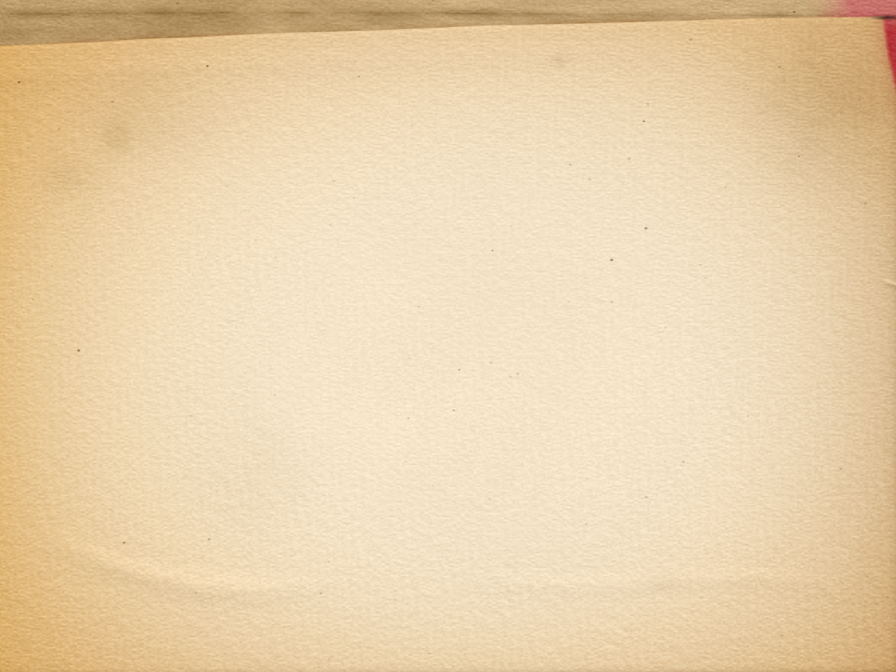
Reproduce this texture procedurally as a Shadertoy shader.

```glsl
// Aged sheet of paper lying on a darker backing, with a red scrap at the corner.
// Edge falloffs tint the sheet; soft blobs and creases age it, while embossed
// value noise supplies the fibre and a hashed grid scatters the specks.

float hash(vec2 p) {
    return fract(sin(dot(p, vec2(127.1, 311.7))) * 43758.5453);
}

float noise(vec2 p) {
    vec2 i = floor(p), f = fract(p);
    f = f * f * (3.0 - 2.0 * f);
    return mix(mix(hash(i), hash(i + vec2(1, 0)), f.x),
               mix(hash(i + vec2(0, 1)), hash(i + vec2(1, 1)), f.x), f.y);
}

float fbm(vec2 p) {
    float sum = 0.0, amp = 0.5;
    for (int i = 0; i < 4; i++) {
        sum += amp * noise(p);
        p = p * 2.03 + 17.3;
        amp *= 0.5;
    }
    return sum;
}

// Soft elliptical spot
float blob(vec2 uv, vec2 centre, vec2 radius) {
    vec2 d = (uv - centre) / radius;
    return exp(-dot(d, d));
}

// Fibre relief, wider than tall
float fibre(vec2 p) {
    p.y += 0.006 * noise(p * 30.0);
    return 0.35 * noise(p * vec2(60.0, 140.0)) + noise(p * vec2(170.0, 310.0) + 9.0);
}

// Lit ridge with a shadow beneath; d is the height above the fold
float crease(float d, float width) {
    float t = d / width;
    return exp(-t * t) - 0.8 * exp(-(t + 1.7) * (t + 1.7) * 0.5);
}

// Sparse dark flecks, one candidate per cell
float specks(vec2 p, float cells, float density, float px) {
    vec2 q = p * cells, id = floor(q);
    vec2 centre = 0.2 + 0.6 * vec2(hash(id + 3.1), hash(id + 7.7));
    float radius = 0.0006 + 0.0010 * hash(id + 5.3);
    float d = length((fract(q) - centre) * vec2(0.8, 1.0)) / cells;
    float present = step(1.0 - density, hash(id));
    return present * (0.3 + 0.7 * hash(id + 1.9)) * (1.0 - smoothstep(radius - px, radius + px, d));
}

vec3 sheet(vec2 uv, vec2 p, float topEdge) {
    // Pale centre, falling off to gold at the left and tan at the right
    float cloud = fbm(p * vec2(4.0, 5.0)) - 0.47;
    float left = exp(-uv.x / 0.12);
    float right = exp(-(1.0 - uv.x) / 0.09);
    float top = exp(-max(topEdge - uv.y, 0.0) / 0.10);
    float bottom = exp(-uv.y / 0.10);
    vec2 c = (uv - vec2(0.52, 0.45)) / vec2(0.54, 0.54);
    float falloff = smoothstep(0.10, 1.45, dot(c, c) + 0.3 * cloud);
    vec3 col = vec3(0.960, 0.897, 0.787);
    col -= falloff * vec3(0.052, 0.110, 0.178);
    col -= left * vec3(0.030, 0.075, 0.150);
    col -= right * vec3(0.080, 0.105, 0.125);
    col -= top * vec3(0.025, 0.045, 0.070);
    col -= bottom * vec3(0.025, 0.040, 0.060);
    col += cloud * vec3(0.025, 0.030, 0.040);

    // Stains
    float stain = 0.06 * blob(uv, vec2(0.13, 0.795), vec2(0.016, 0.022));
    stain += 0.04 * blob(uv, vec2(0.08, 0.735), vec2(0.030, 0.030));
    stain += 0.03 * blob(uv, vec2(0.16, 0.83), vec2(0.08, 0.06));
    stain += 0.07 * blob(uv, vec2(0.92, 0.85), vec2(0.08, 0.10));
    stain += 0.02 * blob(uv, vec2(0.28, 0.30), vec2(0.06, 0.09));
    stain += 0.06 * blob(uv, vec2(0.625, 0.91), vec2(0.010, 0.009));
    stain += 0.03 * blob(uv, vec2(0.74, 0.133), vec2(0.018, 0.012));
    col -= stain * (0.5 + fbm(p * 25.0)) * vec3(0.9, 1.0, 1.15);

    // Folds across the foot, and a ripple below the top edge
    float bend = uv.x - 0.29;
    float fold = 0.132 + 1.35 * bend * bend;
    float span = smoothstep(0.03, 0.13, uv.x) * (1.0 - smoothstep(0.24, 0.40, uv.x));
    col += 0.035 * span * crease(uv.y - fold, 0.013);
    float ridge = 0.142 + 0.006 * sin(uv.x * 17.0);
    span = smoothstep(0.48, 0.62, uv.x) * (1.0 - smoothstep(0.85, 0.97, uv.x));
    col += 0.018 * span * crease(uv.y - ridge, 0.010);
    col += 0.014 * (1.0 - uv.x) * crease(uv.y - topEdge + 0.035, 0.012);
    float nick = uv.y - 0.582 + 0.5 * (uv.x - 0.99);
    col += 0.10 * smoothstep(0.982, 0.992, uv.x) * crease(nick, 0.003);

    // Worn rims
    col -= 0.10 * exp(-uv.y / 0.004) * (0.3 + 0.7 * uv.x);
    col -= 0.05 * exp(-(1.0 - uv.x) / 0.004);
    return col + 0.03 * exp(-abs(topEdge - uv.y - 0.003) / 0.003);
}

vec3 backing(vec2 uv, vec2 p, float topEdge) {
    vec3 col = mix(vec3(0.74, 0.61, 0.42), vec3(0.80, 0.68, 0.50), smoothstep(0.1, 0.7, uv.x));
    col += 0.14 * (fbm(p * vec2(12.0, 60.0)) - 0.47);
    float seam = uv.y - 0.979 - 0.002 * sin(uv.x * 5.0);
    col -= (0.04 + 0.16 * noise(p * vec2(25.0, 3.0))) * exp(-abs(seam) / 0.004);
    col -= 0.03 * smoothstep(0.004, -0.01, seam);
    col -= vec3(0.08, 0.13, 0.15) * exp(-max(uv.y - topEdge, 0.0) / 0.003) * noise(p * vec2(18.0, 2.0));
    vec3 red = mix(vec3(0.70, 0.20, 0.22), vec3(0.78, 0.45, 0.42), smoothstep(0.95, 0.99, uv.y));
    return mix(col, red, smoothstep(0.915, 0.965, uv.x + 0.02 * noise(p * 40.0)));
}

void mainImage(out vec4 fragColor, in vec2 fragCoord) {
    vec2 uv = fragCoord / iResolution.xy;
    vec2 p = fragCoord / iResolution.y;
    float px = 1.0 / iResolution.y;

    // Sheet outline: bowed top edge and a corner worn back on the right
    float topEdge = 0.931 + 0.069 * uv.x - 0.024 * uv.x * uv.x + 0.002 * (noise(p * 14.0) - 0.5);
    float rightEdge = 1.004 - 0.016 * smoothstep(0.82, 0.975, uv.y) + 0.003 * (noise(p * 35.0) - 0.5);
    float inside = smoothstep(-px, px, topEdge - uv.y) * smoothstep(-0.003, 0.003, rightEdge - uv.x);
    vec3 paper = sheet(uv, p, topEdge);
    float blush = exp(-max(rightEdge - uv.x, 0.0) / 0.006) * smoothstep(0.80, 0.90, uv.y);
    paper = mix(paper, vec3(0.74, 0.33, 0.28), 0.5 * blush);
    vec3 col = mix(backing(uv, p, topEdge), paper, inside);
    col *= 1.0 - 0.6 * blob(uv, vec2(0.990, 0.974), vec2(0.014, 0.003));

    // Fibre lit from above, fine grain, then flecks; rougher towards the rim
    float relief = fibre(p) - fibre(p + vec2(0.001, 0.0026));
    float grain = noise(p * vec2(310.0, 437.0)) - 0.5;
    float rough = 0.9 + 1.3 * dot(uv - 0.5, uv - 0.5);
    col += rough * (0.036 * relief + 0.046 * grain) * vec3(0.85, 1.0, 1.15);
    col -= vec3(0.38, 0.40, 0.40) * specks(p, 14.0, 0.08, px);
    col -= vec3(0.15, 0.17, 0.19) * specks(p + 3.7, 34.0, 0.09, px);
    fragColor = vec4(clamp(col, 0.0, 1.0), 1.0);
}
```
